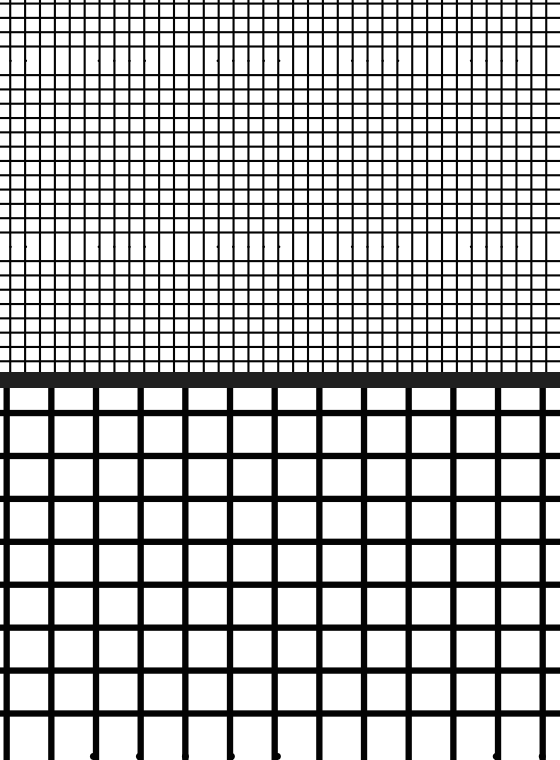
Top, the full canvas; bottom, a detail of the centre.
A WebGL 1 fragment shader for this pattern:

```glsl
precision highp float;

uniform vec2 u_resolution;

// Antialiased fill of a signed distance, in canvas heights
float fill(float dist) {
  return clamp(0.5 - dist * u_resolution.y, 0.0, 1.0);
}

void main() {
  vec2 cells = vec2(37.61, 26.0);
  vec2 cellSize = vec2(u_resolution.x / u_resolution.y, 1.0) / cells;

  // Nearest line index and offset from it, in canvas heights
  vec2 grid = gl_FragCoord.xy / u_resolution * cells - vec2(0.686, 0.75);
  vec2 index = floor(grid + 0.5);
  vec2 offset = (grid - index) * cellSize;

  // One horizontal line in thirteen is left out
  float missing = 1.0 - step(0.5, abs(mod(index.y, 13.0) - 8.0));
  vec2 lines = vec2(fill(abs(offset.x) - 0.00283), fill(abs(offset.y) - 0.00283));
  lines.y *= 1.0 - missing;

  // Groups of dots remain on the missing line, drifting across the verticals
  float phase = mod(index.x - 5.5, 8.375);
  float drift = (phase / 4.18 - 0.5) * 0.005;
  float dots = fill(length(offset - vec2(drift, 0.0)) - 0.0031);
  dots *= missing * step(phase, 4.18);

  float ink = 1.0 - (1.0 - lines.x) * (1.0 - lines.y) * (1.0 - dots);
  gl_FragColor = vec4(mix(vec3(1.0), vec3(0.01), ink), 1.0);
}
```
